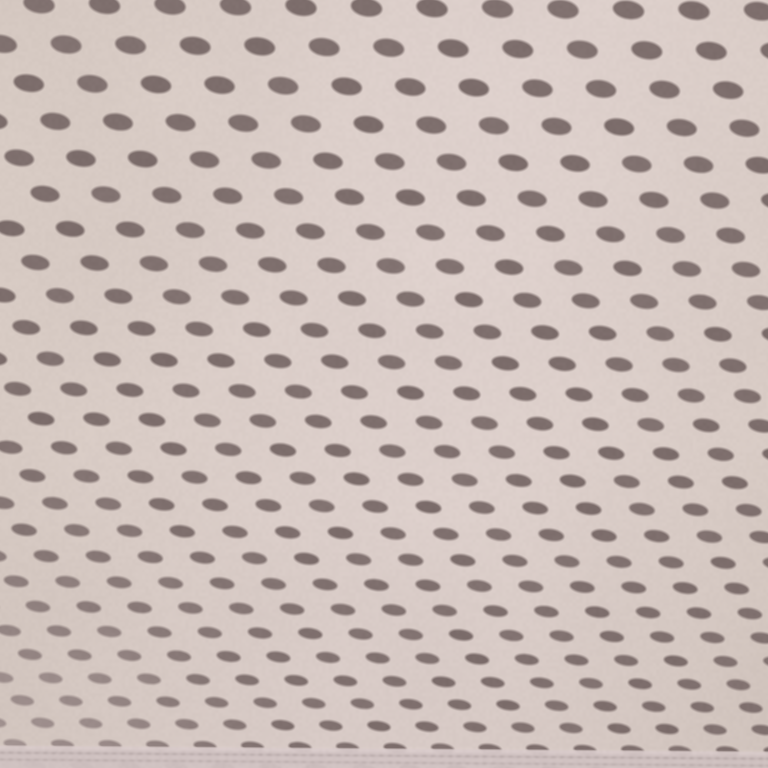
Reproduce this pattern procedurally as a Shadertoy shader.

```glsl
// Pale cloth printed with staggered dark oval dots, receding toward a stitched hem.
// A projective map turns the canvas into a sheared dot lattice; each nearest dot
// is a tilted ellipse with soft edges, over gentle shading and fine fabric grain.

float hash(vec2 p) {
    p = fract(p * vec2(0.1031, 0.1137));
    p += dot(p, p.yx + 33.33);
    return fract((p.x + p.y) * p.x * 57.0);
}

float noise(vec2 p) {
    vec2 i = floor(p), f = fract(p);
    f = f * f * (3.0 - 2.0 * f);
    return mix(mix(hash(i), hash(i + vec2(1, 0)), f.x),
               mix(hash(i + vec2(0, 1)), hash(i + vec2(1, 1)), f.x), f.y);
}

// Perspective divisor, growing row by row toward the hem.
float depth(float row) { return 1.0 + 0.01516 * row; }

// Lattice (column, row) to canvas, with y measured from the top.
vec2 latticeToCanvas(vec2 cell) {
    float w = depth(cell.y);
    float x = 0.05078 + (0.08529 * cell.x + 0.03581 * cell.y) / w;
    return vec2(x, 0.0047 + 0.01 * x + 0.05318 * cell.y / w);
}

vec2 canvasToLattice(vec2 p) {
    float v = (p.y - 0.0047 - 0.01 * p.x) / 0.05318;
    float row = v / (1.0 - 0.01516 * v);
    return vec2(((p.x - 0.05078) * depth(row) - 0.03581 * row) / 0.08529, row);
}

// Approximate signed distance to an ellipse with the given radii.
float ellipseDistance(vec2 q, vec2 radii) {
    float k = length(q / radii);
    return k * (k - 1.0) / max(length(q / (radii * radii)), 0.001);
}

float dotMask(vec2 p, vec2 cell) {
    float w = depth(cell.y);
    float tilt = 0.17 / sqrt(w);
    vec2 q = p - latticeToCanvas(cell);
    q = mat2(cos(tilt), -sin(tilt), sin(tilt), cos(tilt)) * q;
    float d = ellipseDistance(q, vec2(0.0204 / w, 0.0118 / (w * w)));
    float blur = max(0.0027, 0.7 / iResolution.y);
    return 1.0 - smoothstep(-blur, blur, d);
}

// Soft line at height c.
float line(float y, float c, float width) {
    float t = (y - c) / width;
    return exp(-t * t);
}

void mainImage(out vec4 fragColor, in vec2 fragCoord) {
    vec2 p = fragCoord / iResolution.xy;
    p.y = 1.0 - p.y;

    // Cloth: warmer at the left, lighter through the middle
    float glow = exp(-5.0 * pow(p.x - 0.68 + 0.2 * p.y, 2.0));
    vec3 cloth = mix(vec3(0.835, 0.785, 0.755), vec3(0.868, 0.815, 0.798), glow);
    cloth -= 0.025 * smoothstep(0.5, 1.0, p.y);
    cloth += 0.012 * (noise(p * 9.0) - 0.5);

    // Dots: paler toward the lower left, with small differences in ink
    vec2 cell = floor(canvasToLattice(p) + 0.5);
    float faded = smoothstep(0.55, 1.0, p.y) * (1.0 - smoothstep(0.0, 0.45, p.x));
    vec3 ink = vec3(0.495, 0.435, 0.428) + 0.13 * faded;
    ink += 0.03 * (hash(cell + 40.0) - 0.5);

    // Hem: a slightly slanted band that hides most of the last dots
    float hemY = p.y - 0.008 * p.x;
    float hem = smoothstep(0.969, 0.973, hemY);
    vec3 color = mix(cloth, ink, dotMask(p, cell) * (1.0 - 0.75 * hem));
    color = mix(color, vec3(0.81, 0.755, 0.76), 0.7 * hem);
    float stitch = 0.75 + 0.25 * sin(p.x * 560.0);
    color += 0.03 * line(hemY, 0.973, 0.003);
    color -= 0.07 * stitch * line(hemY, 0.980, 0.0022);
    color -= 0.06 * stitch * line(hemY, 0.989, 0.0022);

    // Fine grain
    color += 0.014 * (noise(p * 230.0) - 0.5);
    fragColor = vec4(color, 1.0);
}
```
